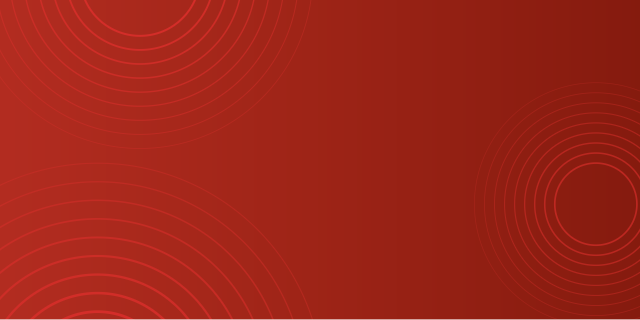
This background is drawn by a Shadertoy shader. Its source:

```glsl
#define LEFT_RED vec3(0.700, 0.174, 0.127)
#define MID_RED vec3(0.617, 0.140, 0.088)
#define RIGHT_RED vec3(0.522, 0.104, 0.056)
#define RING_RED vec3(0.850, 0.180, 0.165)
#define EDGE_WHITE vec3(0.980, 0.960, 0.955)
#define EDGE_HEIGHT 0.0019
#define RING_COUNT 9
#define OUTER_OPACITY 0.42
#define OUTER_WIDTH 0.40

// Share of a pixel covered by a line of the given width
float lineCoverage(float dist, float width, float pixel) {
    float low = max(dist - 0.5 * pixel, -0.5 * width);
    float high = min(dist + 0.5 * pixel, 0.5 * width);
    return clamp((high - low) / pixel, 0.0, 1.0);
}

// Concentric rings that thin and fade outward
float ringSet(vec2 p, vec2 center, float innerRadius, float spacing, float width, float pixel) {
    float radius = length(p - center);
    float coverage = 0.0;
    for (int i = 0; i < RING_COUNT; i++) {
        float t = float(i) / float(RING_COUNT - 1);
        float dist = radius - innerRadius - spacing * float(i);
        float ring = lineCoverage(dist, width * mix(1.0, OUTER_WIDTH, t), pixel);
        coverage = max(coverage, ring * mix(1.0, OUTER_OPACITY, t));
    }
    return coverage;
}

// Three-stop horizontal gradient
vec3 background(float x) {
    return x < 0.5 ? mix(LEFT_RED, MID_RED, 2.0 * x)
                   : mix(MID_RED, RIGHT_RED, 2.0 * x - 1.0);
}

void mainImage(out vec4 fragColor, in vec2 fragCoord) {
    float pixel = 1.0 / iResolution.y;
    vec2 p = fragCoord * pixel;
    vec3 color = background(fragCoord.x / iResolution.x);

    // Ring sets: top left, bottom left, right
    float top = ringSet(p, vec2(0.4375, 1.0755), 0.1875, 0.0440, 0.0062, pixel);
    float bottom = ringSet(p, vec2(0.3047, -0.216), 0.2420, 0.0580, 0.0085, pixel);
    float right = ringSet(p, vec2(1.862, 0.362), 0.1283, 0.0314, 0.0052, pixel);
    color = mix(color, RING_RED, 0.9 * max(top, bottom));
    color = mix(color, RING_RED, 0.66 * right);

    // Pale strip along the bottom edge
    float strip = clamp((EDGE_HEIGHT - p.y) / pixel + 0.5, 0.0, 1.0);
    color = mix(color, EDGE_WHITE, strip);
    fragColor = vec4(color, 1.0);
}
```
